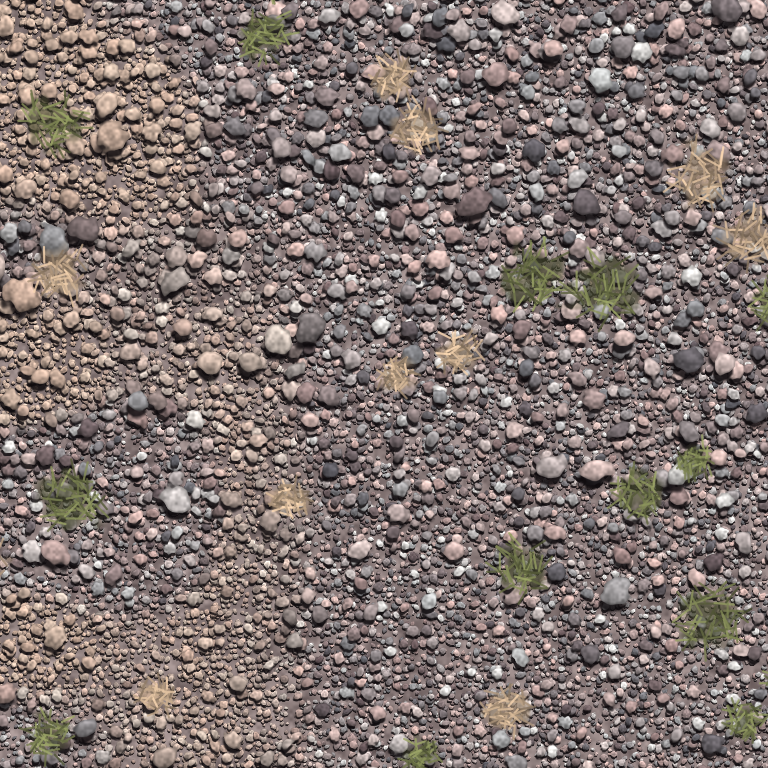
Give the GLSL for this texture, as a WebGL 2 fragment shader.

```glsl
#version 300 es
precision highp float;
uniform vec2 u_resolution;
out vec4 fragColor;

const vec2 LIGHT = vec2(0.24, 0.97);
const vec3 SHADOW = vec3(0.055, 0.04, 0.05);

float hash(vec2 p) {
  vec3 q = fract(p.xyx * 0.1031);
  q += dot(q, q.yzx + 33.33);
  return fract((q.x + q.y) * q.z);
}

vec2 hash2(vec2 p) {
  return vec2(hash(p + 17.3), hash(p + 61.7));
}

float noise(vec2 p) {
  vec2 i = floor(p), f = fract(p);
  f = f * f * (3.0 - 2.0 * f);
  return mix(mix(hash(i), hash(i + vec2(1, 0)), f.x),
             mix(hash(i + vec2(0, 1)), hash(i + vec2(1, 1)), f.x), f.y);
}

vec2 rotate(vec2 p, float angle) {
  float c = cos(angle), s = sin(angle);
  return vec2(c * p.x + s * p.y, c * p.y - s * p.x);
}

// Lumpy, slightly blocky ellipse: negative inside, about -1 at the centre.
float stoneShape(vec2 p, vec2 axes, float angle, vec2 seed) {
  vec2 q = abs(rotate(p, angle) / axes);
  float block = max(max(q.x, q.y), (q.x + q.y) * 0.72);
  return mix(length(q), block * 1.08, 0.5) - 1.0 + (noise(p * 4.0 + seed) - 0.5) * 0.5;
}

vec3 stoneColour(vec2 id, vec2 place) {
  float tone = hash(id + 5.1);
  vec3 colour = mix(vec3(0.37, 0.34, 0.36), vec3(0.83, 0.77, 0.755), pow(tone, 0.65));
  float warmth = hash(id + 9.4) - 0.45;
  colour *= 1.0 + warmth * vec3(0.14, -0.04, -0.08);
  colour = mix(colour, vec3(0.87, 0.86, 0.85), step(0.955, hash(id + 27.9)));
  float clay = smoothstep(0.56, 0.76, noise(place * 6.0 + 3.0)) * (1.0 - smoothstep(0.15, 0.55, place.x));
  return mix(colour, vec3(0.84, 0.72, 0.63), clay * 0.75);
}

// One layer of stones; upper rows are painted last and shade the lower ones.
vec3 stoneLayer(vec3 colour, vec2 uv, float cells, float lowShare, float highShare, float pixel) {
  vec2 p = uv * cells, base = floor(p);
  for (int k = 0; k < 9; k++) {
    vec2 cell = base + vec2(k % 3, k / 3) - 1.0;
    vec2 id = cell + cells * 3.0;
    float slope = smoothstep(0.15, 0.75, cell.y / cells + 0.25 * (noise(cell / cells * 5.0) - 0.5));
    if (hash(id) > mix(lowShare, highShare, slope)) continue;
    vec2 d = p - cell - 0.5 - (hash2(id) - 0.5) * 0.7;
    float radius = mix(0.32, 0.58, hash(id + 3.7));
    vec2 axes = radius * vec2(1.0, mix(0.62, 0.98, hash(id + 8.2)));
    float angle = (hash(id + 12.6) - 0.5) * 2.4;
    vec2 seed = hash2(id + 41.0) * 90.0;

    float shadowShape = stoneShape(d + LIGHT * 0.24, axes, angle, seed);
    colour = mix(colour, SHADOW, 0.86 * (1.0 - smoothstep(-0.22, 0.16, shadowShape)));

    float body = stoneShape(d, axes, angle, seed);
    float edge = 0.8 * pixel * cells / axes.y;
    float shade = 0.99 + 0.3 * dot(d, LIGHT) / radius;
    shade += (noise(d * 6.0 + seed) - 0.5) * 0.3 + (noise(uv * 270.0) - 0.5) * 0.24;
    shade *= 1.0 - 0.28 * smoothstep(-0.32, 0.05, body);
    vec3 face = stoneColour(id, cell / cells) * shade;
    colour = mix(colour, face, 1.0 - smoothstep(-edge, edge, body));
  }
  return colour;
}

float segment(vec2 p, vec2 a, vec2 b) {
  vec2 ab = b - a;
  return length(p - a - ab * clamp(dot(p - a, ab) / dot(ab, ab), 0.0, 1.0));
}

// Scattered clumps of short blades, either green or dry.
vec3 tufts(vec3 colour, vec2 uv, float cells, float share, float pixel) {
  vec2 base = floor(uv * cells);
  for (int k = 0; k < 9; k++) {
    vec2 id = base + vec2(k % 3, k / 3) - 1.0;
    if (hash(id + 73.0) > share) continue;
    vec2 d = uv - (id + 0.5 + (hash2(id + 29.0) - 0.5) * 0.8) / cells;
    float radius = mix(0.024, 0.046, hash(id + 35.0));
    if (length(d) > radius * 1.6) continue;
    float green = step(0.42, hash(id + 52.0));
    vec3 leaf = mix(vec3(0.86, 0.74, 0.61), vec3(0.53, 0.56, 0.35), green);
    float cover = length(d) / radius + (noise(uv * 70.0) - 0.5) * 0.9;
    colour = mix(colour, leaf * mix(0.75, 0.5, green), 0.65 * (1.0 - smoothstep(0.45, 0.95, cover)));
    for (int n = 0; n < 44; n++) {
      vec2 key = id * 7.0 + vec2(n, n * 3);
      vec2 spread = hash2(key);
      vec2 root = rotate(vec2(radius * 0.8 * sqrt(spread.x), 0.0), spread.y * 6.283);
      vec2 tip = root + rotate(vec2(radius * 0.55, 0.0), hash(key + 4.0) * 6.283);
      float blade = 1.0 - smoothstep(0.0005, 0.001 + pixel, segment(d, root, tip));
      colour = mix(colour, leaf * mix(0.55, 1.2, hash(key + 8.0)), blade * 0.8);
    }
  }
  return colour;
}

void main() {
  vec2 uv = gl_FragCoord.xy / u_resolution.y;
  float pixel = 1.0 / u_resolution.y;

  // Dusty soil, then grit to cobbles
  float dust = 0.6 * noise(uv * 45.0) + 0.4 * noise(uv * 190.0);
  vec3 colour = mix(vec3(0.36, 0.31, 0.31), vec3(0.72, 0.65, 0.64), dust);
  colour = stoneLayer(colour, uv, 135.0, 0.75, 0.7, pixel);
  colour = stoneLayer(colour, uv, 88.0, 0.6, 0.65, pixel);
  colour = stoneLayer(colour, uv, 58.0, 0.3, 0.6, pixel);
  colour = stoneLayer(colour, uv, 38.0, 0.1, 0.36, pixel);
  colour = stoneLayer(colour, uv, 24.0, 0.03, 0.1, pixel);

  colour = tufts(colour, uv, 7.0, 0.36, pixel);
  fragColor = vec4(clamp(colour, 0.0, 1.0), 1.0);
}
```
